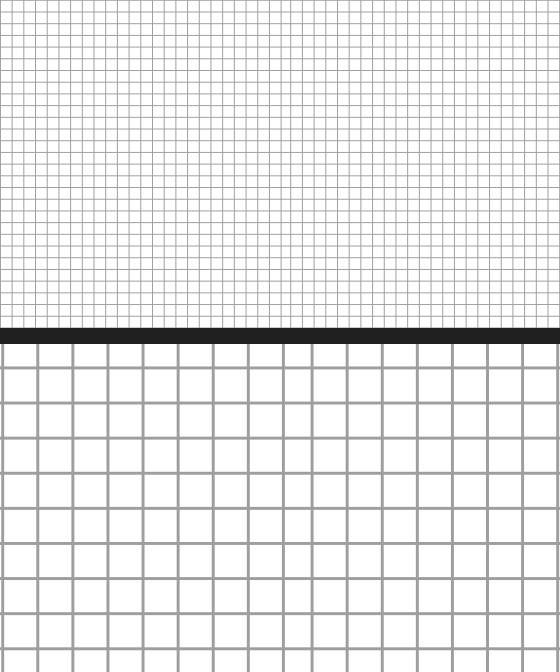
Top, the full canvas; bottom, a detail of the centre.
This pattern is drawn by a Shadertoy shader. Its source:

```glsl
// Thin gray square grid on white paper, with one narrow column at the seam.

// Share of a pixel covered by a line, given the distance to its center.
float lineCoverage(float dist, float halfWidth, float pixel) {
    float overlap = min(dist + 0.5 * pixel, halfWidth) - max(dist - 0.5 * pixel, -halfWidth);
    return clamp(overlap / pixel, 0.0, 1.0);
}

// Distance to the nearest whole number, where the lines lie.
float nearestLine(float x) {
    return abs(x - round(x));
}

void mainImage(out vec4 fragColor, in vec2 fragCoord) {
    // One unit per cell, counted from the upper left corner
    vec2 cells = vec2(47.88, 28.03);
    vec2 pixel = cells / iResolution.xy;
    vec2 p = vec2(fragCoord.x, iResolution.y - fragCoord.y) * pixel - vec2(0.037, 0.025);

    // The column after the seam is narrower, so later lines move left
    if (p.x > 24.4) p.x += 0.183;

    float vertical = lineCoverage(nearestLine(p.x), 0.042, pixel.x);
    float horizontal = lineCoverage(nearestLine(p.y), 0.042, pixel.y);

    // Union of both line sets, inked over the paper
    float ink = 1.0 - (1.0 - vertical) * (1.0 - horizontal);
    fragColor = vec4(mix(vec3(1.0), vec3(0.62), ink), 1.0);
}
```
